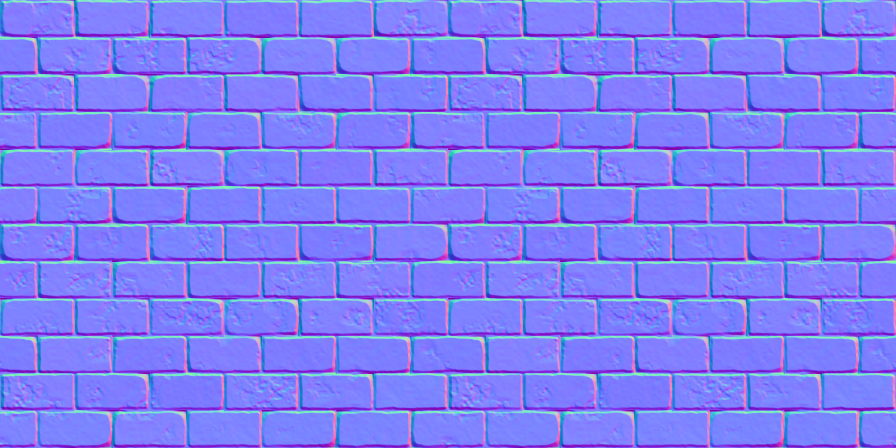
A Shadertoy shader for this texture map:

```glsl
#define COLUMNS 12.0       // bricks across
#define ROWS 12.0          // courses down, also the wrap period in course heights
#define VARIETY 6.0        // distinct bricks per course before they recur
#define GAP 0.006          // half joint width
#define JOINT_DEPTH 0.07
#define BEVEL_BOTTOM 0.08
#define BEVEL_TOP 0.055
#define BEVEL_LEFT 0.085
#define BEVEL_RIGHT 0.06
#define CORNER_WEAR 0.14
#define PITTING 0.03
#define SLOPE_STEP 0.016

float hash(vec2 p) {
    vec3 q = fract(p.xyx * 0.1031);
    q += dot(q, q.yzx + 33.33);
    return fract((q.x + q.y) * q.z);
}

// Value noise that wraps every ROWS units; freq must be whole.
float noise(vec2 p, float freq) {
    p *= freq;
    vec2 i = floor(p), f = p - i;
    vec2 u = f * f * (3.0 - 2.0 * f);
    float period = ROWS * freq;
    vec2 a = mod(i, period) + freq * 17.0;
    vec2 b = mod(i + 1.0, period) + freq * 17.0;
    return mix(mix(hash(a), hash(vec2(b.x, a.y)), u.x),
               mix(hash(vec2(a.x, b.y)), hash(b), u.x), u.y);
}

// Soft grain everywhere, sharp pits only inside scattered patches.
float surfaceRelief(vec2 p, float roughness) {
    float patchMask = smoothstep(0.45, 0.95, noise(p, 2.0) + 0.5 * (roughness - 0.5));
    float mixed = 0.6 * noise(p, 5.0) + 0.4 * noise(p, 11.0);
    float pits = smoothstep(0.35, 0.7, mixed) + 0.3 * noise(p, 13.0);
    float grain = 0.015 * noise(p, 2.0) + 0.006 * noise(p, 5.0) + 0.005 * noise(p, 11.0);
    return grain - PITTING * patchMask * pits;
}

// Wall height; one unit is one course, a brick is two units long.
float wallHeight(vec2 p) {
    float row = floor(p.y);
    float x = 0.5 * p.x + 0.5 * (1.0 - mod(row, 2.0));
    vec2 id = mod(vec2(floor(x), row), vec2(VARIETY, ROWS));
    vec2 local = (vec2(fract(x), fract(p.y)) - 0.5) * vec2(2.0, 1.0);
    vec2 halfSize = vec2(1.0, 0.5) - GAP;

    // Each corner has its own wear
    vec2 corner = step(0.0, local);
    float wear = smoothstep(0.55, 1.0, hash(id * 2.0 + corner + 5.0));
    float nearCorner = 1.0 - smoothstep(0.08, 0.45, length(halfSize - abs(local)));
    float radius = 0.1 + 0.14 * wear;

    // Rounded box with ragged sides
    vec2 q = abs(local) - halfSize + radius;
    float dist = length(max(q, 0.0)) + min(max(q.x, q.y), 0.0) - radius;
    dist += 0.035 * noise(p, 2.0) + 0.025 * noise(p, 6.0) + 0.015 * noise(p, 11.0) - 0.033;

    // Bevel width by side, broader and partly filled at worn corners
    float endFace = smoothstep(-0.05, 0.05, q.x - q.y);
    float width = mix(mix(BEVEL_BOTTOM, BEVEL_TOP, corner.y),
                      mix(BEVEL_LEFT, BEVEL_RIGHT, corner.x), endFace);
    width += CORNER_WEAR * wear * nearCorner;
    dist -= 0.06 * wear * nearCorner;
    float face = smoothstep(0.0, width, -dist);

    // Face leans a little and carries the relief; joints vary, deepest at worn corners
    vec2 lean = vec2(hash(id + 31.0), hash(id + 57.0)) - 0.5;
    float relief = surfaceRelief(p, hash(id + 83.0)) + 0.09 * dot(lean, local);
    float depth = JOINT_DEPTH * mix(0.4, 1.7, 0.6 * noise(p, 1.0) + 0.4 * noise(p, 3.0));
    depth += 0.12 * wear * nearCorner;
    return mix(-depth, relief, face);
}

vec3 normalColour(vec2 p) {
    vec2 e = vec2(SLOPE_STEP, 0.0);
    vec2 slope = vec2(wallHeight(p + e.xy) - wallHeight(p - e.xy),
                      wallHeight(p + e.yx) - wallHeight(p - e.yx)) / (2.0 * SLOPE_STEP);
    return 0.5 + 0.5 * normalize(vec3(-slope, 1.0));
}

void mainImage(out vec4 fragColor, in vec2 fragCoord) {
    // Four samples per pixel smooth the edges
    vec3 colour = vec3(0.0);
    for (int i = 0; i < 4; i++) {
        vec2 offset = vec2(i % 2, i / 2) * 0.5 - 0.25;
        vec2 uv = (fragCoord + offset) / iResolution.xy;
        colour += normalColour(uv * vec2(2.0 * COLUMNS, ROWS));
    }
    fragColor = vec4(0.25 * colour, 1.0);
}
```
